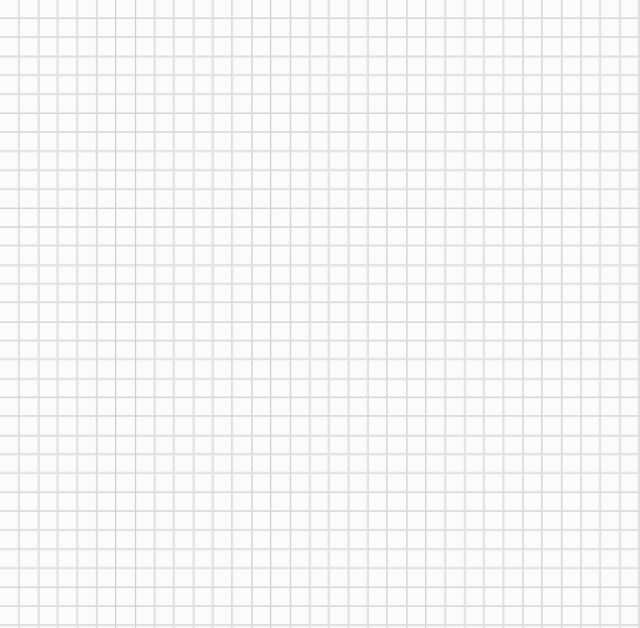
This pattern is drawn by a Shadertoy shader. Its source:

```glsl
// Squared paper: 33 by 33 thin grey rules on near-white paper.
// Each rule is one grain wide; a slow wave over the rule index spreads
// part of its ink into a neighbouring grain, so rules go crisp, then soft.

const float TAU = 6.2832;
const vec2 GRAINS = vec2(512.0, 502.0);  // grains across and down the canvas
const vec3 PAPER = vec3(0.985);
const vec3 INK = vec3(0.805);

// Share of a pixel centred at x that lies inside the strip [lo, lo + 1]
float stripCoverage(float x, float lo, float pixel) {
    float right = min(lo + 1.0, x + 0.5 * pixel);
    float left = max(lo, x - 0.5 * pixel);
    return clamp((right - left) / pixel, 0.0, 1.0);
}

// Ink of the rule nearest to x, all lengths in grains
float ruleInk(float x, float pixel, float first, float pitch,
              float crispIndex, float wavePeriod) {
    float index = max(round((x - first) / pitch), 0.0);
    float centre = first + index * pitch;
    float grain = floor(centre);
    float side = centre - grain < 0.5 ? -1.0 : 1.0;

    // 0 keeps the ink in one grain, 0.5 shares it evenly between two
    float spread = 0.25 - 0.25 * cos(TAU * (index - crispIndex) / wavePeriod);
    return mix(stripCoverage(x, grain, pixel),
               stripCoverage(x, grain + side, pixel), spread);
}

void mainImage(out vec4 fragColor, in vec2 fragCoord) {
    // Grain coordinates, measured from the upper left
    vec2 uv = fragCoord / iResolution.xy;
    vec2 pos = vec2(uv.x, 1.0 - uv.y) * GRAINS;
    vec2 pixel = GRAINS / iResolution.xy;

    float upright = ruleInk(pos.x, pixel.x, 15.1, 15.51, 5.0, 7.33);
    float level = ruleInk(pos.y, pixel.y, 14.7, 15.15, 5.5, 5.1);

    // Crossings take the stronger of the two rules
    fragColor = vec4(mix(PAPER, INK, max(upright, level)), 1.0);
}
```
